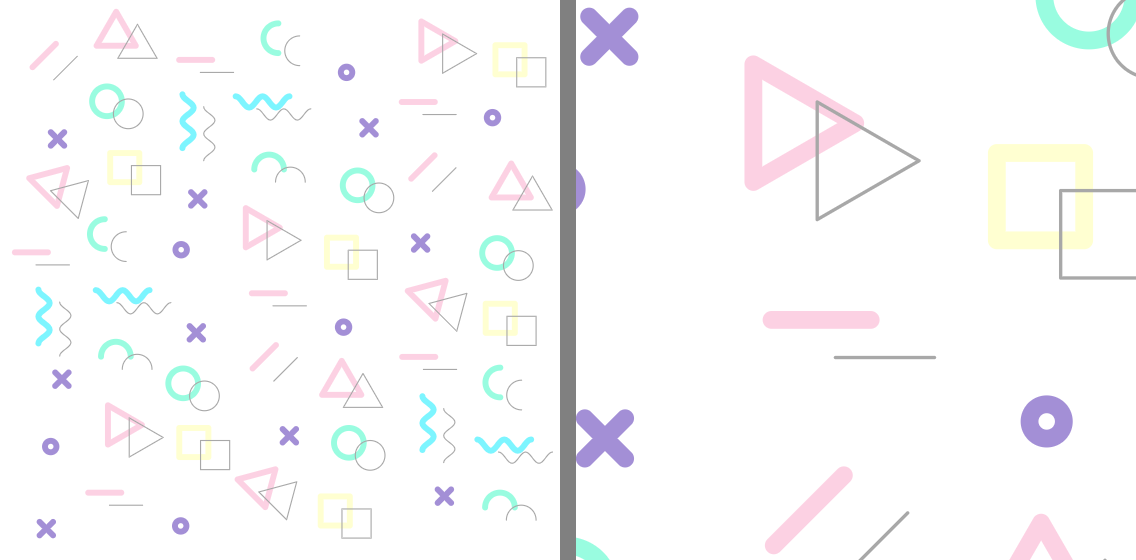
Left: the whole. Right: its middle third, enlarged.
Give the GLSL for this pattern, as a Shadertoy shader.

```glsl
// Scattered pastel confetti on white: rings, arcs, waves, bars, squares and triangles,
// each with a thin grey echo, plus purple crosses and dots. A staggered, jittered grid
// places them; a cycle of kinds keeps equal motifs apart. Lengths: percent of canvas.

#define GRID ivec2(7, 8)
#define CELL vec2(13.7, 11.5)
#define STAGGER vec2(1.0, 1.8)
#define BOLD 0.53
#define THIN 0.10
#define ECHO_SHIFT vec2(1.9, -1.12)
#define RADIUS 2.65
#define WAVE_PERIOD 4.8
#define ECHO_GREY vec3(0.66)
#define FIRST_KIND 12

const int CROSS = 0, DOT = 1, RING = 2, ARC = 3, WAVE = 4, BAR = 5, SQUARE = 6, TRIANGLE = 7;
const int CYCLE = 19;

// Shape of each kind and its rotation in eighths of a turn
const int shapes[CYCLE] = int[](CROSS, RING, WAVE, WAVE, CROSS, BAR, DOT, TRIANGLE, SQUARE, CROSS,
                                ARC, RING, BAR, TRIANGLE, BAR, ARC, DOT, TRIANGLE, SQUARE);
const int turns[CYCLE] = int[](0, 0, 2, 0, 0, 0, 0, -1, 0, 0, 0, 0, 1, 0, 0, 2, 0, -2, 0);

vec2 hash22(vec2 p) {
    vec3 q = fract(p.xyx * vec3(0.1031, 0.1030, 0.0973));
    q += dot(q, q.yzx + 33.33);
    return fract((q.xx + q.yz) * q.zy);
}

vec2 rotate(vec2 p, int eighths) {
    float a = float(eighths) * 0.785398;
    float c = cos(a), s = sin(a);
    return vec2(c * p.x + s * p.y, c * p.y - s * p.x);
}

float segmentDistance(vec2 p, vec2 a, vec2 b) {
    vec2 ab = b - a;
    return length(p - a - ab * clamp(dot(p - a, ab) / dot(ab, ab), 0.0, 1.0));
}

float squareOutline(vec2 p, float halfSide) {
    vec2 d = abs(p) - halfSide;
    return abs(length(max(d, 0.0)) + min(max(d.x, d.y), 0.0));
}

float triangleOutline(vec2 p, float halfSide) {
    const float k = 1.7320508;
    p = vec2(abs(p.x) - halfSide, p.y + halfSide / k);
    if (p.x + k * p.y > 0.0) p = vec2(p.x - k * p.y, -k * p.x - p.y) * 0.5;
    p.x -= clamp(p.x, -2.0 * halfSide, 0.0);
    return length(p);
}

float arcDistance(vec2 p) {
    return p.y > 0.0 ? abs(length(p) - RADIUS) : length(vec2(abs(p.x) - RADIUS, p.y));
}

// Two cosine periods, mirrored about the middle
float waveDistance(vec2 p) {
    p.x = abs(p.x);
    float d = 1e3;
    vec2 a = vec2(0.0, 1.0);
    for (int i = 1; i <= 18; i++) {
        float t = float(i) / 18.0;
        vec2 b = vec2(t * WAVE_PERIOD, cos(6.283185 * t));
        d = min(d, segmentDistance(p, a, b));
        a = b;
    }
    return d;
}

// Distance to the centre line of a motif
float strokeDistance(vec2 p, int shape) {
    if (shape == CROSS) return segmentDistance(abs(p), vec2(0.0), vec2(1.2));
    if (shape == DOT) return abs(length(p) - 1.02);
    if (shape == RING) return abs(length(p) - RADIUS);
    if (shape == ARC) return arcDistance(p);
    if (shape == WAVE) return waveDistance(p);
    if (shape == BAR) return segmentDistance(p, vec2(-2.95, 0.0), vec2(2.95, 0.0));
    if (shape == SQUARE) return squareOutline(p, 2.6);
    return triangleOutline(p, 3.5);
}

vec3 shapeColour(int shape) {
    if (shape <= DOT) return vec3(0.64, 0.56, 0.84);
    if (shape <= ARC) return vec3(0.60, 0.99, 0.88);
    if (shape == WAVE) return vec3(0.49, 0.96, 1.00);
    if (shape == SQUARE) return vec3(1.00, 1.00, 0.82);
    return vec3(0.99, 0.82, 0.89);
}

void mainImage(out vec4 fragColor, in vec2 fragCoord) {
    float pixel = 100.0 / iResolution.y;
    vec2 p = fragCoord * pixel;
    vec2 origin = 50.0 - 0.5 * CELL * vec2(GRID);
    ivec2 home = ivec2(floor((p - origin) / CELL));
    vec3 colour = vec3(1.0);

    for (int n = 0; n < 9; n++) {
        ivec2 cell = home + ivec2(n % 3, n / 3) - 1;
        if (any(lessThan(cell, ivec2(0))) || any(greaterThanEqual(cell, GRID))) continue;

        // Kind and position
        int kind = (cell.x + GRID.x * (GRID.y - 1 - cell.y) + FIRST_KIND) % CYCLE;
        int shape = shapes[kind];
        vec2 room = shape <= DOT ? vec2(3.5, 2.5) : shape == WAVE ? vec2(0.3) : vec2(1.2, 0.7);
        vec2 stagger = (vec2(cell.yx & 1) * 2.0 - 1.0) * STAGGER;
        vec2 jitter = (hash22(vec2(cell) + 5.0) * 2.0 - 1.0) * room;
        vec2 q = p - origin - (vec2(cell) + 0.5) * CELL - stagger - jitter;

        // Bold stroke, then its thin echo
        vec2 shift = shape >= RING ? ECHO_SHIFT : vec2(0.0);
        float bold = strokeDistance(rotate(q + shift, turns[kind]), shape);
        colour = mix(colour, shapeColour(shape), clamp((BOLD - bold) / pixel + 0.5, 0.0, 1.0));
        if (shape < RING) continue;
        float thin = strokeDistance(rotate(q - shift, turns[kind]), shape);
        colour = mix(colour, ECHO_GREY, clamp((THIN - thin) / pixel + 0.5, 0.0, 1.0));
    }
    fragColor = vec4(colour, 1.0);
}
```
